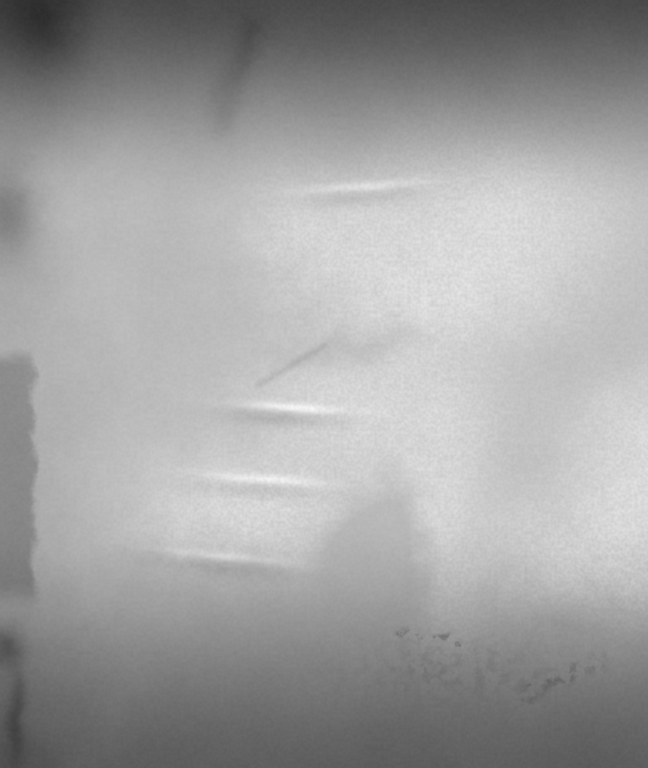
Reproduce this texture procedurally as a Shadertoy shader.

```glsl
vec2 hashGradient(vec2 cell) {
    vec3 h = fract(cell.xyx * vec3(0.1031, 0.1030, 0.0973));
    h += dot(h, h.yzx + 33.33);
    float angle = 6.28318 * fract((h.x + h.y) * h.z);
    return vec2(cos(angle), sin(angle));
}

float gradientNoise(vec2 p) {
    vec2 cell = floor(p), f = fract(p);
    vec2 w = f * f * f * (f * (f * 6.0 - 15.0) + 10.0);
    float a = dot(hashGradient(cell), f);
    float b = dot(hashGradient(cell + vec2(1, 0)), f - vec2(1, 0));
    float c = dot(hashGradient(cell + vec2(0, 1)), f - vec2(0, 1));
    float d = dot(hashGradient(cell + 1.0), f - 1.0);
    return mix(mix(a, b, w.x), mix(c, d, w.x), w.y);
}

float fbm(vec2 p) {
    float sum = 0.0, amplitude = 0.6;
    for (int i = 0; i < 5; i++) {
        sum += amplitude * gradientNoise(p);
        p = mat2(1.6, 1.2, -1.2, 1.6) * p + 7.3;
        amplitude *= 0.55;
    }
    return sum;
}

float blob(vec2 p, vec2 center, vec2 radius) {
    vec2 d = (p - center) / radius;
    return exp(-dot(d, d));
}

float slantedBlob(vec2 p, vec2 center, vec2 radius, float slope) {
    p.y -= slope * (p.x - center.x);
    return blob(p, center, radius);
}

// Bright crest with a soft shadow below it
float ridge(vec2 p, vec2 center, float halfLength, float slope) {
    float crest = slantedBlob(p, center, vec2(halfLength, 0.006), slope);
    float shade = slantedBlob(p, center - vec2(0.01, 0.016), vec2(halfLength * 1.1, 0.011), slope);
    return 0.13 * crest - 0.08 * shade;
}

float crack(vec2 p, vec2 a, vec2 b, float width) {
    vec2 ab = b - a;
    float t = clamp(dot(p - a, ab) / dot(ab, ab), 0.0, 1.0);
    return exp(-pow(length(p - a - ab * t) / width, 2.0));
}

float backdrop(vec2 uv) {
    float rise = smoothstep(-0.03, 0.36, uv.y);
    float fall = smoothstep(0.72, 1.04, uv.y);
    return 0.36 + 0.37 * rise - 0.46 * fall;
}

float sheen(vec2 p) {
    float light = 0.95 * blob(p, vec2(0.77, 0.70), vec2(0.17, 0.10));
    light += 0.75 * blob(p, vec2(0.51, 0.69), vec2(0.11, 0.075));
    light += 0.75 * blob(p, vec2(0.67, 0.61), vec2(0.12, 0.06));
    light += 0.85 * blob(p, vec2(0.58, 0.47), vec2(0.17, 0.09));
    light += 1.00 * blob(p, vec2(0.40, 0.335), vec2(0.14, 0.065));
    light += 0.65 * blob(p, vec2(0.69, 0.33), vec2(0.05, 0.13));
    light += 0.95 * blob(p, vec2(0.94, 0.29), vec2(0.17, 0.08));
    light += 0.85 * blob(p, vec2(1.02, 0.42), vec2(0.11, 0.10));
    light -= 0.65 * blob(p, vec2(0.57, 0.305), vec2(0.08, 0.05));
    light -= 0.35 * slantedBlob(p, vec2(0.56, 0.555), vec2(0.14, 0.018), 0.15);
    return 1.0 - exp(-1.5 * max(light, 0.0));
}

float edgeStain(vec2 p, float ragged) {
    float reach = 0.052 + 0.035 * ragged;
    float strip = 1.0 - smoothstep(reach - 0.007, reach + 0.007, p.x);
    float span = smoothstep(0.20, 0.25, p.y) * (1.0 - smoothstep(0.52, 0.55, p.y));
    float stain = 0.13 * strip * span;
    stain += 0.17 * blob(p, vec2(0.01, 0.72), vec2(0.045, 0.055));
    stain += 0.15 * blob(p, vec2(0.01, 0.16), vec2(0.026, 0.026));
    stain += 0.09 * blob(p, vec2(0.025, 0.07), vec2(0.012, 0.06));
    stain += 0.08 * blob(p, vec2(0.07, 0.96), vec2(0.05, 0.07));
    return stain;
}

void mainImage(out vec4 fragColor, in vec2 fragCoord) {
    vec2 uv = fragCoord / iResolution.xy;
    vec2 q = fragCoord / iResolution.y;
    float cloud = fbm(q * 7.0);
    float ragged = fbm(q * 24.0 + 19.0);
    vec2 warped = uv + vec2(0.045, 0.035) * vec2(cloud, fbm(q * 8.0 + 41.0));
    warped += 0.018 * ragged;

    // Broad light and worn patches
    float light = sheen(warped);
    float tone = backdrop(uv) + 0.15 * light;
    tone -= 0.06 * (1.0 - smoothstep(0.0, 0.20, warped.x));
    tone -= edgeStain(uv + 0.012 * ragged, ragged);
    tone -= 0.05 * crack(warped, vec2(0.34, 0.84), vec2(0.38, 0.95), 0.025);

    // Folds
    vec2 bent = uv + vec2(0.0, 0.006 * cloud);
    tone += 0.75 * ridge(bent, vec2(0.56, 0.758), 0.085, 0.06);
    tone += 1.10 * ridge(bent, vec2(0.45, 0.470), 0.075, -0.05);
    tone += 0.85 * ridge(bent, vec2(0.41, 0.376), 0.085, -0.08);
    tone += 0.70 * ridge(bent, vec2(0.35, 0.276), 0.095, -0.09);
    tone -= 0.06 * crack(bent, vec2(0.40, 0.50), vec2(0.50, 0.55), 0.005);

    // Cracks and dark flecks near the base
    vec2 jagged = uv + 0.02 * vec2(cloud, ragged);
    float flecks = smoothstep(-0.1, 0.25, fbm(q * 60.0));
    tone -= 0.10 * flecks * crack(jagged, vec2(0.61, 0.175), vec2(0.71, 0.165), 0.005);
    tone -= 0.07 * flecks * crack(jagged, vec2(0.82, 0.10), vec2(0.93, 0.14), 0.012);
    tone -= 0.04 * flecks * blob(warped, vec2(0.70, 0.13), vec2(0.13, 0.045));

    // Mottling and paper grain
    float grain = gradientNoise(q * 230.0) + 0.6 * gradientNoise(q * vec2(95.0, 130.0) + 5.0);
    tone += 0.025 * cloud + 0.02 * ragged * (0.5 + light);
    tone += grain * mix(0.018, 0.055, light);
    fragColor = vec4(vec3(clamp(tone, 0.0, 1.0)), 1.0);
}
```
